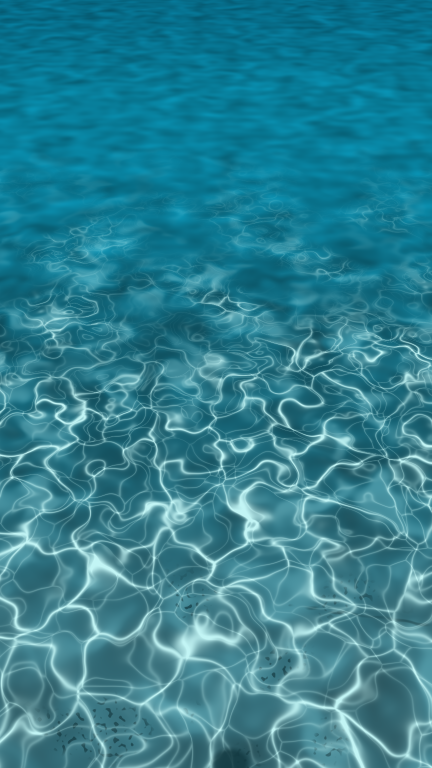
A Shadertoy shader for this texture:

```glsl
// Sunlit pool water seen at a slant: a web of bright caustics over a pale floor
// in front, broken glints in the middle, fine cyan ripples far away.
// Warped cell borders make the web; gradient noise makes swell, patches and ripples.

const vec3 FLOOR_GREY   = vec3(0.20, 0.43, 0.48);
const vec3 DEEP_TEAL    = vec3(0.07, 0.37, 0.44);
const vec3 FAR_CYAN     = vec3(0.03, 0.49, 0.60);
const vec3 FAR_SHADE    = vec3(0.02, 0.40, 0.51);
const vec3 SOFT_LIGHT   = vec3(0.34, 0.62, 0.67);
const vec3 BRIGHT_LIGHT = vec3(0.76, 0.96, 0.96);
const vec3 DEBRIS       = vec3(0.07, 0.22, 0.25);
const float HORIZON = 1.3;

vec2 hash2(vec2 p) {
    vec3 a = fract(p.xyx * vec3(0.1031, 0.1030, 0.0973));
    a += dot(a, a.yzx + 33.33);
    return fract((a.xx + a.yz) * a.zy);
}

float corner(vec2 cell, vec2 offset) {
    return dot(hash2(cell) * 2.0 - 1.0, offset);
}

// Gradient noise, roughly -0.6 to 0.6
float noise(vec2 p) {
    vec2 i = floor(p), f = p - i;
    vec2 u = f * f * f * (f * (f * 6.0 - 15.0) + 10.0);
    vec2 e = vec2(1.0, 0.0);
    return mix(mix(corner(i, f), corner(i + e, f - e), u.x),
               mix(corner(i + e.yx, f - e.yx), corner(i + 1.0, f - 1.0), u.x), u.y);
}

vec2 swell(vec2 p) {
    return vec2(noise(p), noise(p + vec2(31.7, 17.3)));
}

// Second minus first nearest cell distance: zero on the cell borders
float cellBorder(vec2 p) {
    vec2 id = floor(p), f = p - id;
    float nearest = 8.0, second = 8.0;
    for (int y = -1; y <= 1; y++)
    for (int x = -1; x <= 1; x++) {
        vec2 n = vec2(x, y);
        float d = length(n + 0.05 + 0.9 * hash2(id + n) - f);
        second = min(second, max(nearest, d));
        nearest = min(nearest, d);
    }
    return second - nearest;
}

// Bright core with a soft skirt
float thread(float d, float width) {
    return width * width / (width * width + d * d);
}

float segment(vec2 p, vec2 a, vec2 b) {
    vec2 ab = b - a;
    return length(p - a - ab * clamp(dot(p - a, ab) / dot(ab, ab), 0.0, 1.0));
}

// Slanted view: features shrink and flatten towards the horizon
vec2 waterPlane(vec2 p) {
    return vec2((p.x - 0.28) * 13.0, 16.0) / (HORIZON - p.y);
}

float caustics(vec2 q, float far) {
    vec2 bent = q + (0.75 + 0.7 * far) * swell(q * 0.9)
                  + (0.30 + 0.5 * far) * swell(q * 2.1 + 9.0);
    float vary = smoothstep(-0.25, 0.3, noise(q * 0.8 + 50.0));
    float web = thread(cellBorder(bent), mix(0.035, 0.075, vary) + 0.02 * far);
    float fine = thread(cellBorder(bent * 1.7 + 23.0), 0.045);
    float fold = thread(noise(bent * 1.2 + 70.0), 0.018);
    return web * mix(0.55, 1.0, vary) + 0.40 * fine * (1.0 - 0.6 * vary) + 0.30 * fold;
}

// Specks and one dark seam lying on the near floor
float debris(vec2 p) {
    float cluster = smoothstep(0.12, 0.3, noise(p * 11.0 + 4.0));
    float specks = cluster * smoothstep(0.12, 0.3, noise(p * 150.0));
    float seam = segment(p + 0.006 * swell(p * 40.0), vec2(0.38, 0.212), vec2(0.57, 0.185));
    float line = (1.0 - smoothstep(0.0005, 0.003, seam)) * smoothstep(-0.15, 0.15, noise(p * 35.0));
    return (specks + 0.8 * line) * (1.0 - smoothstep(0.2, 0.28, p.y));
}

vec3 water(vec2 p) {
    float far = smoothstep(0.2, 0.7, p.y);
    vec2 q = waterPlane(p);

    // Body colour with distance
    vec3 color = mix(FLOOR_GREY, DEEP_TEAL, smoothstep(0.12, 0.5, p.y));
    color = mix(color, FAR_CYAN, smoothstep(0.48, 0.8, p.y));
    color = mix(color, FAR_SHADE, 0.8 * smoothstep(0.86, 1.0, p.y));

    // Soft patches, strongest in the near and middle water
    float near = 1.0 - smoothstep(0.6, 0.85, p.y);
    float glow = noise(q * 1.1 + 0.9 * swell(q * 1.6) + 12.0);
    color *= 1.0 + 0.45 * near * glow;
    color = mix(color, SOFT_LIGHT, 0.65 * near * smoothstep(0.0, 0.4, glow));

    // Surface ripples, wide and flat
    float ripple = noise(q * vec2(0.8, 1.0) + swell(q * 0.7)) + 0.5 * noise(q * vec2(1.5, 1.9));
    color *= 1.0 + mix(0.12, 0.30, far) * ripple;

    // Debris and a small shadow at the lower edge
    color = mix(color, DEBRIS, 0.75 * clamp(debris(p), 0.0, 1.0));
    float shade = 1.0 - smoothstep(0.014, 0.024, length((p - vec2(0.30, 0.006)) * vec2(0.8, 1.0)));

    // Caustic light, thinning out into scattered glints
    float scatter = mix(1.0, smoothstep(-0.15, 0.3, noise(q * 0.45 + 5.0)), smoothstep(0.4, 0.65, p.y));
    float light = caustics(q, far) * scatter * (1.0 - smoothstep(0.5, 0.82, p.y));
    color = mix(color, BRIGHT_LIGHT, clamp(light, 0.0, 1.0));
    return mix(color, DEBRIS, 0.8 * shade);
}

void mainImage(out vec4 fragColor, in vec2 fragCoord) {
    // Four samples per pixel smooth the thin threads
    vec3 sum = vec3(0.0);
    for (int i = 0; i < 4; i++) {
        vec2 jitter = vec2(i % 2, i / 2) * 0.5 - 0.25;
        sum += water((fragCoord + jitter) / iResolution.y);
    }
    fragColor = vec4(sum / 4.0, 1.0);
}
```
